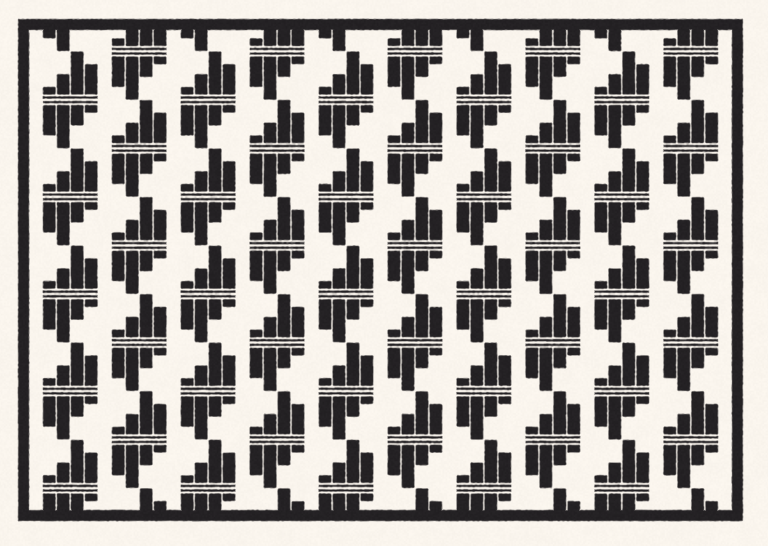
Reproduce this pattern procedurally as a Shadertoy shader.

```glsl
// Layout, in units where the canvas is 546 tall and centred on zero
const float CANVAS_HEIGHT = 546.0;
const vec2 FRAME_CENTER = vec2(-3.5, 3.0);
const vec2 FRAME_OUTER = vec2(362.4, 251.0);
const float FRAME_WIDTH = 11.0;
const vec2 PITCH = vec2(68.95, 97.1);
const vec2 FIRST_MOTIF = vec2(-313.8, -21.0);

// Motif
const float BAR_PITCH = 13.95;
const float BAR_WIDTH = 12.6;
const float BAR_BASE = 5.3;
const float BAR_TOPS[4] = float[4](12.9, 25.6, 48.3, 35.6);
const float CORNER = 1.5;
const float LINE_OFFSET = 2.3;
const float LINE_WIDTH = 2.2;

// Ink and paper
const vec3 PAPER = vec3(0.98, 0.96, 0.93);
const vec3 INK = vec3(0.14, 0.13, 0.14);
const float EDGE_SOFTNESS = 1.1;
const float EDGE_WOBBLE = 0.55;
const float PAPER_GRAIN = 0.018;
const float INK_GRAIN = 0.02;

float hash(vec2 cell) {
    uvec2 u = uvec2(ivec2(cell)) * uvec2(1597334677u, 3812015801u);
    uint h = (u.x ^ u.y) * 1597334677u;
    h = (h ^ (h >> 15)) * 2246822519u;
    h ^= h >> 13;
    return float(h >> 8) / 16777216.0;
}

float valueNoise(vec2 p) {
    vec2 cell = floor(p);
    vec2 f = fract(p);
    f = f * f * (3.0 - 2.0 * f);
    float low = mix(hash(cell), hash(cell + vec2(1, 0)), f.x);
    float high = mix(hash(cell + vec2(0, 1)), hash(cell + vec2(1, 1)), f.x);
    return mix(low, high, f.y);
}

float boxDistance(vec2 p, vec2 halfSize, float radius) {
    vec2 d = abs(p) - halfSize + radius;
    return length(max(d, 0.0)) + min(max(d.x, d.y), 0.0) - radius;
}

// Stepped bars above and below a pair of lines, alike under a half turn
float motifDistance(vec2 p) {
    if (p.y < 0.0) p = -p;
    vec2 lineSize = vec2(1.5 * BAR_PITCH + 0.5 * BAR_WIDTH, 0.5 * LINE_WIDTH);
    float d = boxDistance(p - vec2(0.0, LINE_OFFSET), lineSize, 0.5);
    for (int i = 0; i < 4; i++) {
        vec2 center = vec2((float(i) - 1.5) * BAR_PITCH, 0.5 * (BAR_TOPS[i] + BAR_BASE));
        vec2 halfSize = 0.5 * vec2(BAR_WIDTH, BAR_TOPS[i] - BAR_BASE);
        d = min(d, boxDistance(p - center, halfSize, CORNER));
    }
    return d;
}

// Columns of motifs, every second one shifted by half a repeat
float patternDistance(vec2 p) {
    p -= FIRST_MOTIF;
    float column = round(p.x / PITCH.x);
    p.x -= column * PITCH.x;
    p.y -= 0.5 * PITCH.y * mod(column, 2.0);
    p.y -= PITCH.y * round(p.y / PITCH.y);
    vec2 neighbour = vec2(0.0, p.y < 0.0 ? -PITCH.y : PITCH.y);
    return min(motifDistance(p), motifDistance(p - neighbour));
}

void mainImage(out vec4 fragColor, in vec2 fragCoord) {
    float pixel = CANVAS_HEIGHT / iResolution.y;
    vec2 p = (fragCoord - 0.5 * iResolution.xy) * pixel;

    // Frame, with the pattern running beneath it
    vec2 framePoint = p - FRAME_CENTER;
    float outer = boxDistance(framePoint, FRAME_OUTER, 1.0);
    float inner = boxDistance(framePoint, FRAME_OUTER - FRAME_WIDTH, 0.0);
    float d = min(max(outer, -inner), max(patternDistance(p), outer));

    // Slightly uneven printed edge
    d += EDGE_WOBBLE * (valueNoise(p / 2.3 + 400.0) - 0.5);
    float softness = max(EDGE_SOFTNESS, 0.75 * pixel);
    float inkCover = 1.0 - smoothstep(-softness, softness, d);

    // Fine grain and broad mottling
    float grain = valueNoise(p / 1.6 + 900.0) - 0.5;
    float mottle = valueNoise(p / 14.0 + 200.0) - 0.5;
    vec3 paper = PAPER + PAPER_GRAIN * (grain + 0.4 * mottle);
    vec3 ink = INK + INK_GRAIN * grain;
    fragColor = vec4(mix(paper, ink, inkCover), 1.0);
}
```
